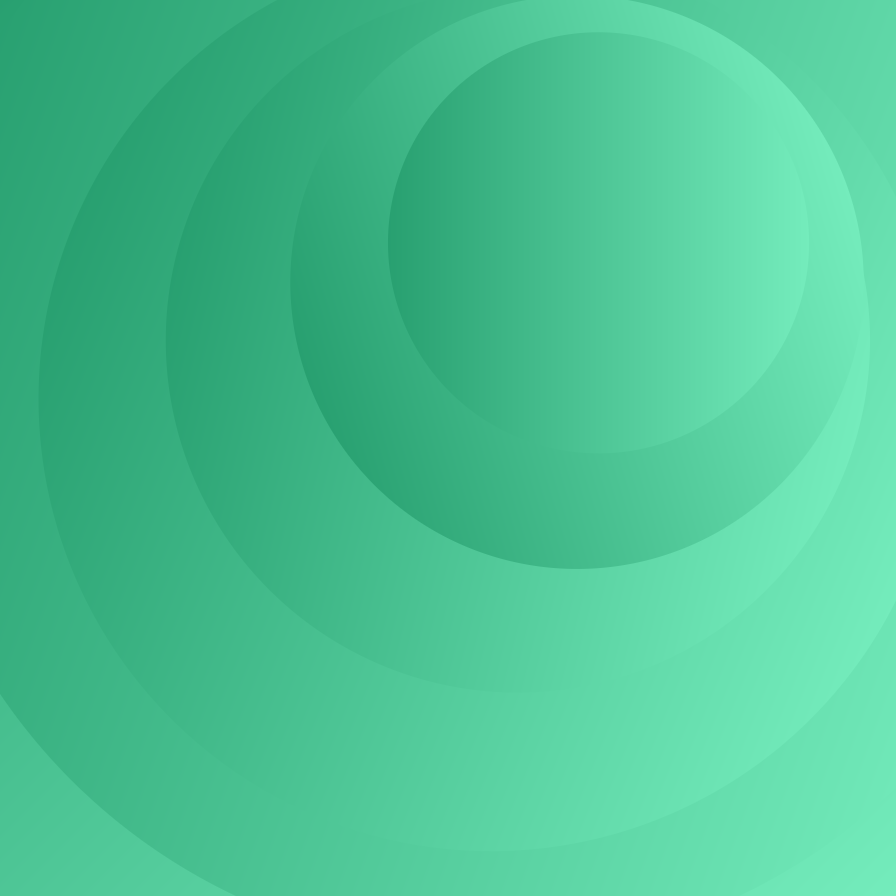
This background is drawn by a WebGL 2 fragment shader. Its source:

```glsl
#version 300 es
precision highp float;

uniform vec2 u_resolution;
out vec4 fragColor;

// Linear green ramp spanning a disc's diameter along the given angle
vec3 greenRamp(vec2 offset, float radius, float angle) {
    float along = dot(offset, vec2(cos(angle), sin(angle)));
    float t = clamp(0.5 + 0.5 * along / radius, 0.0, 1.0);
    return mix(vec3(0.157, 0.627, 0.44), vec3(0.455, 0.925, 0.737), t);
}

void main() {
    float side = min(u_resolution.x, u_resolution.y);
    vec2 p = (gl_FragCoord.xy - 0.5 * u_resolution) / side + 0.5;
    float pixel = 1.0 / side;

    // Diagonal backdrop
    vec3 color = greenRamp(p - 0.5, 0.7071, radians(-45.0));

    // Discs from back to front: centre, radius, ramp angle in degrees
    vec4 discs[5] = vec4[5](
        vec4(0.544, 0.594, 0.657, -20.0),
        vec4(0.548, 0.555, 0.505, -22.0),
        vec4(0.578, 0.620, 0.393, -14.0),
        vec4(0.644, 0.685, 0.320, 17.0),
        vec4(0.668, 0.729, 0.235, 0.0)
    );
    for (int i = 0; i < 5; i++) {
        vec4 disc = discs[i];
        vec2 offset = p - disc.xy;
        float coverage = clamp(0.5 - (length(offset) - disc.z) / pixel, 0.0, 1.0);
        color = mix(color, greenRamp(offset, disc.z, radians(disc.w)), coverage);
    }

    fragColor = vec4(color, 1.0);
}
```
